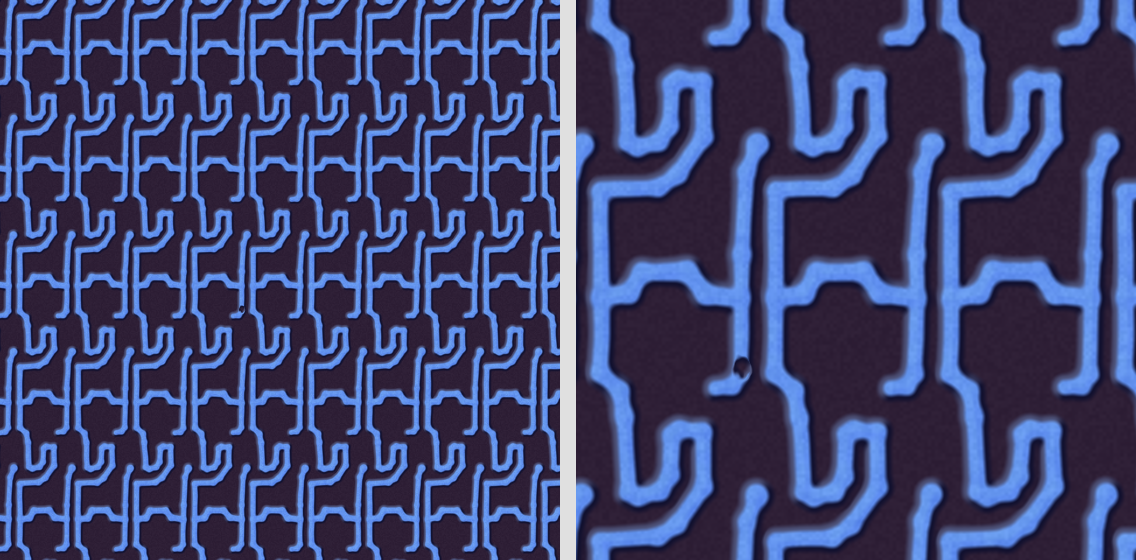
Left: the whole. Right: its middle third, enlarged.
Give the GLSL for this pattern, as a WebGL 2 fragment shader.

```glsl
#version 300 es
precision highp float;

uniform vec2 u_resolution;
out vec4 outColor;

// Lengths are in units of 1/768 of the canvas, y running downwards
const float UNITS = 768.0;
const vec2 PERIOD = vec2(80.0, 160.0);      // 9.6 repeats across, 4.8 down
const vec2 ORIGIN = vec2(27.3, 22.7);
const float MEANDER_HALF = 3.6;
const float HOOK_HALF = 3.4;
const float BRIDGE_HALF = 4.1;
const float KNOB_RADIUS = 5.0;
const float JOINT_BLEND = 3.0;
const float WOBBLE = 1.1;
const float EDGE_SOFTNESS = 1.3;
const float RIM_WIDTH = 4.2;
const vec2 LIGHT_STEP = vec2(-1.4, -1.2);
const vec2 BREAK_CENTER = vec2(331.8, 424.0);
const float BREAK_RADIUS = 4.6;

const vec3 GROUND = vec3(0.18, 0.12, 0.21);
const vec3 FACE_LIGHT = vec3(0.42, 0.62, 0.94);
const vec3 FACE_DEEP = vec3(0.35, 0.53, 0.93);
const vec3 RIM_LIT = vec3(0.30, 0.32, 0.47);
const vec3 RIM_SHADOW = vec3(0.06, 0.06, 0.18);

// Winding line that runs on from one row to the next
const int MEANDER_COUNT = 15;
const vec2 MEANDER[MEANDER_COUNT] = vec2[](
  vec2(0.0, 2.0), vec2(0.0, 84.0), vec2(9.0, 92.0), vec2(11.0, 104.0),
  vec2(12.5, 138.0), vec2(17.0, 140.5), vec2(27.0, 138.0), vec2(31.5, 131.0),
  vec2(32.5, 112.0), vec2(36.0, 109.5), vec2(46.5, 110.5), vec2(47.0, 136.0),
  vec2(35.0, 153.0), vec2(26.0, 159.0), vec2(0.0, 160.5));

// Upright with a foot turned to the left
const int HOOK_COUNT = 6;
const vec2 HOOK[HOOK_COUNT] = vec2[](
  vec2(71.5, -20.5), vec2(66.5, -8.0), vec2(64.5, 30.0),
  vec2(64.0, 84.0), vec2(60.0, 89.5), vec2(52.5, 90.5));

// Stepped arch that joins both
const int BRIDGE_COUNT = 6;
const vec2 BRIDGE[BRIDGE_COUNT] = vec2[](
  vec2(0.0, 49.5), vec2(13.0, 47.5), vec2(19.0, 37.5),
  vec2(40.0, 37.5), vec2(48.0, 47.5), vec2(64.0, 49.5));

float hash(vec2 cell) {
  uvec2 n = uvec2(ivec2(cell)) * uvec2(1597u, 3571u);
  uint h = (n.x ^ n.y) * 747796u + 28913u;
  h = ((h >> 15u) ^ h) * 277803u;
  h = ((h >> 13u) ^ h) * 668265u;
  return float((h >> 16u) ^ (h & 65535u)) / 65535.0;
}

float noise(vec2 p) {
  vec2 i = floor(p), f = fract(p);
  f = f * f * (3.0 - 2.0 * f);
  return mix(mix(hash(i), hash(i + vec2(1, 0)), f.x),
             mix(hash(i + vec2(0, 1)), hash(i + vec2(1, 1)), f.x), f.y);
}

// Offset to the nearest repeat of a point
vec2 wrapOffset(vec2 d) {
  return mod(d + 0.5 * PERIOD, PERIOD) - 0.5 * PERIOD;
}

float segment(vec2 p, vec2 a, vec2 b) {
  vec2 d = wrapOffset(p - 0.5 * (a + b)), along = b - a;
  float t = clamp(dot(d, along) / dot(along, along), -0.5, 0.5);
  return length(d - along * t);
}

float smoothUnion(float a, float b) {
  float h = max(JOINT_BLEND - abs(a - b), 0.0);
  return min(a, b) - h * h / (4.0 * JOINT_BLEND);
}

float reliefDistance(vec2 q) {
  vec2 p = q - ORIGIN;
  p += WOBBLE * (vec2(noise(q / 17.0), noise(q / 17.0 + 90.0)) - 0.5);
  float d = length(wrapOffset(p - HOOK[0])) - KNOB_RADIUS;
  for (int i = 1; i < MEANDER_COUNT; i++)
    d = smoothUnion(d, segment(p, MEANDER[i - 1], MEANDER[i]) - MEANDER_HALF);
  for (int i = 1; i < HOOK_COUNT; i++)
    d = smoothUnion(d, segment(p, HOOK[i - 1], HOOK[i]) - HOOK_HALF);
  for (int i = 1; i < BRIDGE_COUNT; i++)
    d = smoothUnion(d, segment(p, BRIDGE[i - 1], BRIDGE[i]) - BRIDGE_HALF);
  // One chipped foot
  float chip = length(q - BREAK_CENTER) - BREAK_RADIUS - 2.0 * (noise(q / 2.5) - 0.5);
  return max(d, -chip);
}

void main() {
  vec2 uv = gl_FragCoord.xy / u_resolution;
  vec2 q = vec2(uv.x, 1.0 - uv.y) * UNITS;
  float pixel = UNITS / min(u_resolution.x, u_resolution.y);

  float d = reliefDistance(q);
  float slope = (reliefDistance(q + LIGHT_STEP) - d) / length(LIGHT_STEP);
  float grain = noise(q / 1.6) - 0.5;
  float mottle = noise(q / 5.0);

  // Ground with lit and shaded rims
  vec3 color = GROUND + 0.025 * grain;
  vec3 rim = mix(RIM_SHADOW, RIM_LIT, smoothstep(-0.4, 0.7, slope));
  color = mix(color, rim, 1.0 - smoothstep(0.8, RIM_WIDTH, d));

  // Raised face
  float tone = 0.25 + 0.5 * mottle + 0.3 * slope + 0.2 * (uv.x - 0.5);
  vec3 face = mix(FACE_DEEP, FACE_LIGHT, clamp(tone, 0.0, 1.0)) + 0.05 * grain;
  float soft = max(EDGE_SOFTNESS, 0.75 * pixel);
  color = mix(color, face, 1.0 - smoothstep(-soft, soft, d));

  outColor = vec4(color, 1.0);
}
```
